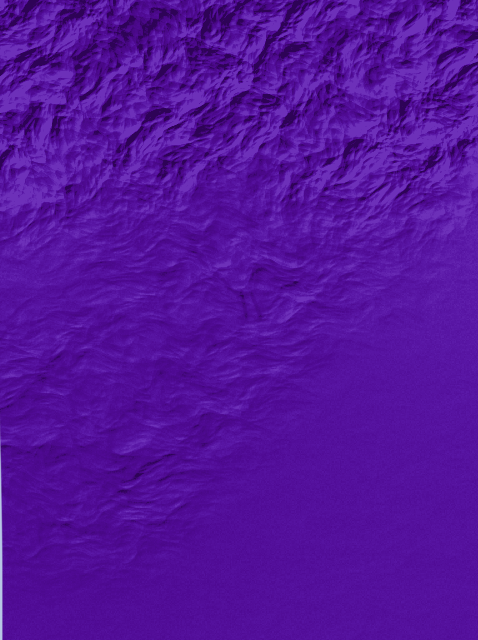
Give the GLSL for this texture map, as a Shadertoy shader.

```glsl
// A violet relief map: rugged peaks above, long folds across the middle,
// low hills at lower left and a smooth plain at lower right. Layered cellular
// noise gives slopes to light, and its cell borders give thin dark ravines.

#define PEAK_SCALE 13.0
#define PEAK_GAIN 1.00
#define FOLD_GAIN 0.66
#define HILL_GAIN 0.42
#define RAVINE_DEPTH 1.25
#define LIGHT_DIR vec2(-0.65, 0.76)
#define LIGHT_STEP 0.0022
#define GRAIN 0.34
#define BASE_TONE 2.52

vec2 hash2(vec2 p) {
    vec3 q = fract(p.xyx * vec3(0.1031, 0.1030, 0.0973));
    q += dot(q, q.yzx + 33.33);
    return fract((q.xx + q.yz) * q.zy);
}

// Distances to the nearest and second nearest scattered points.
vec2 cells(vec2 p) {
    vec2 cell = floor(p), f = p - cell;
    float near = 8.0, next = 8.0;
    for (int j = -1; j <= 1; j++)
    for (int i = -1; i <= 1; i++) {
        vec2 o = vec2(i, j);
        vec2 r = o + hash2(cell + o + 57.0) - f;
        float d = dot(r, r);
        next = min(next, max(near, d));
        near = min(near, d);
    }
    return sqrt(vec2(near, next));
}

// Layered sines along slanted directions bend every line.
vec2 bend(vec2 p) {
    p += 0.011 * sin(vec2(p.y * 23.0 + p.x * 9.0, p.x * 17.0 - p.y * 13.0) + vec2(0.7, 2.1));
    p += 0.005 * sin(vec2(p.y * 51.0 - p.x * 37.0, p.x * 43.0 + p.y * 39.0) + vec2(3.0, 0.4));
    return p + 0.002 * sin(vec2(p.y * 131.0 + p.x * 83.0, p.x * 113.0 - p.y * 97.0));
}

// Sharp crests on the borders of each cell, with finer spurs on them.
float terrain(vec2 p, vec2 stretch) {
    p = bend(p) * stretch * PEAK_SCALE;
    float h = 0.0, amp = 1.0;
    for (int i = 0; i < 4; i++) {
        vec2 d = cells(p);
        h += amp * (0.85 * d.x - 0.25 * (d.y - d.x));
        p = mat2(0.80, 0.60, -0.60, 0.80) * p * 1.9 + 7.3;
        amp *= 0.52;
    }
    return h / PEAK_SCALE;
}

// x: slope facing the light, y: height about its mean.
vec2 relief(vec2 p, vec2 stretch) {
    float h = terrain(p, stretch);
    float ahead = terrain(p + LIGHT_DIR * LIGHT_STEP, stretch);
    return vec2((h - ahead) / LIGHT_STEP, h * PEAK_SCALE - 0.62);
}

// Thin dark lines on cell borders, broken by a coarser cellular field.
float ravines(vec2 p, vec2 stretch) {
    vec2 q = bend(p) * stretch;
    vec2 wide = cells(q * 11.0 + 3.0), fine = cells(q * 24.0 + 19.0);
    float broken = smoothstep(0.30, 0.65, cells(p * 9.0 + 31.0).x);
    float a = 1.0 - smoothstep(0.02, 0.14, wide.y - wide.x);
    float b = 1.0 - smoothstep(0.03, 0.20, fine.y - fine.x);
    return max(a * (0.35 + 0.65 * broken), 0.75 * b * (1.0 - broken));
}

float blob(vec2 p, vec2 center, vec2 size) {
    vec2 d = (p - center) / size;
    return exp(-dot(d, d));
}

float segment(vec2 p, vec2 a, vec2 b) {
    vec2 d = b - a;
    return length(p - a - d * clamp(dot(p - a, d) / dot(d, d), 0.0, 1.0));
}

vec3 ramp(float t) {
    vec3 c = mix(vec3(0.18, 0.01, 0.34), vec3(0.28, 0.03, 0.52), clamp(t, 0.0, 1.0));
    c = mix(c, vec3(0.31, 0.04, 0.58), clamp(t - 1.0, 0.0, 1.0));
    c = mix(c, vec3(0.35, 0.09, 0.65), clamp(t - 2.0, 0.0, 1.0));
    return mix(c, vec3(0.42, 0.18, 0.72), clamp(t - 3.0, 0.0, 1.1));
}

void mainImage(out vec4 fragColor, in vec2 fragCoord) {
    vec2 uv = fragCoord / iResolution.xy;
    vec2 p = fragCoord / iResolution.y;

    // Regions of the land
    float wobble = 0.03 * sin(uv.x * 9.0 + 1.0) + 0.015 * sin(uv.x * 23.0);
    float peaks = smoothstep(0.57, 0.80, uv.y + wobble);
    float folds = blob(uv, vec2(0.50, 0.60), vec2(0.34, 0.13));
    float shore = 0.30 + 0.85 * (uv.y - 0.10) + wobble;
    float hills = 1.0 - smoothstep(-0.08, 0.20, uv.x - shore);
    hills *= smoothstep(0.02, 0.22, uv.y) * (1.0 - 0.7 * blob(uv, vec2(0.08, 0.56), vec2(0.14, 0.07)));

    // Shaded slopes and ravines: branching peaks, sideways folds below
    vec2 steep = relief(p, vec2(1.0));
    vec2 flow = p + vec2(0.0, 0.10 * p.x);
    vec2 low = vec2(0.65, 1.20);
    vec2 drawn = relief(flow, low);
    drawn.x *= smoothstep(0.0, 1.0, abs(drawn.x));
    float lowGain = max(max(HILL_GAIN * hills, FOLD_GAIN * folds), 0.04);
    float shade = mix(lowGain * (0.8 * drawn.x - RAVINE_DEPTH * ravines(flow, low)),
                      PEAK_GAIN * (steep.x - 0.5 * RAVINE_DEPTH * ravines(p, vec2(1.0))), peaks);

    // Broad light: pale flanks, a dark upper range and a deeper foot
    float tone = BASE_TONE + shade + 0.12 * peaks;
    tone += 0.75 * blob(uv, vec2(1.03, 0.66), vec2(0.30, 0.27));
    tone += 0.50 * blob(uv, vec2(0.0, 0.70), vec2(0.20, 0.20));
    tone -= 0.85 * blob(uv, vec2(0.36, 1.0), vec2(0.36, 0.13));
    tone -= 0.50 * blob(uv, vec2(0.10, 0.18), vec2(0.45, 0.26));

    // Two short gullies at the center
    float gully = min(segment(uv, vec2(0.505, 0.543), vec2(0.516, 0.505)),
                      segment(uv, vec2(0.527, 0.540), vec2(0.545, 0.504)));
    tone -= 1.0 * (1.0 - smoothstep(0.001, 0.006, gully));

    // Printed grain, then a pale sliver of paper at the lower left edge
    vec2 grain = hash2(floor(p * 512.0));
    vec3 color = ramp(tone + GRAIN * (grain.x + grain.y - 1.0));
    float width = 0.005 * (1.0 - smoothstep(0.10, 0.40, uv.y));
    float paper = 1.0 - smoothstep(width - 0.002, width + 0.002, uv.x);
    color = mix(color, vec3(0.72, 0.78, 0.90), paper * smoothstep(0.0, 0.002, width));
    fragColor = vec4(color, 1.0);
}
```
